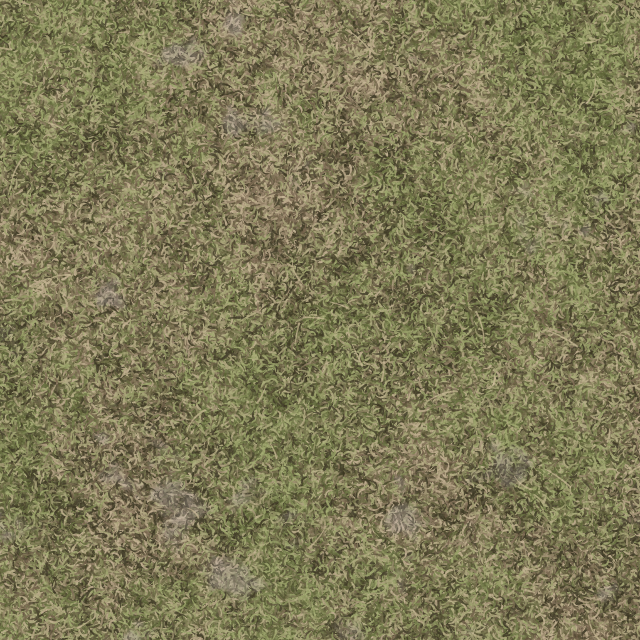
This texture is drawn by a Shadertoy shader. Its source:

```glsl
// Rough meadow turf seen from above: short green and dry blades, bare spots, pale straws
#define BLADE_CELLS 80.0
#define BLADE_LAYERS 9
#define BLADE_LENGTH 0.0085
#define BLADE_WIDTH 0.0014
#define STRAW_CELLS 16.0
#define STRAW_SHARE 0.12
#define PATCH_SCALE 4.5
#define PATCH_CONTRAST 1.5
#define BARE_AMOUNT 0.6
#define GRAIN 0.09

const vec3 SOIL       = vec3(0.27, 0.25, 0.17);
const vec3 GREEN_DARK = vec3(0.39, 0.42, 0.24);
const vec3 GREEN_PALE = vec3(0.61, 0.64, 0.42);
const vec3 DRY_DARK   = vec3(0.48, 0.41, 0.32);
const vec3 DRY_PALE   = vec3(0.74, 0.67, 0.55);
const vec3 BARE_GREY  = vec3(0.65, 0.60, 0.55);
const vec3 STRAW      = vec3(0.78, 0.72, 0.58);

vec3 hash3(vec3 p) {
    p = fract(p * vec3(0.1031, 0.1030, 0.0973));
    p += dot(p, p.yxz + 33.33);
    return fract((p.xxy + p.yxx) * p.zyx);
}

float valueNoise(vec2 p, float seed) {
    vec2 i = floor(p), f = fract(p);
    f = f * f * (3.0 - 2.0 * f);
    float a = hash3(vec3(i, seed)).x;
    float b = hash3(vec3(i + vec2(1, 0), seed)).x;
    float c = hash3(vec3(i + vec2(0, 1), seed)).x;
    float d = hash3(vec3(i + vec2(1, 1), seed)).x;
    return mix(mix(a, b, f.x), mix(c, d, f.x), f.y);
}

float fbm(vec2 p, float seed) {
    float sum = 0.0, amp = 0.5;
    for (int i = 0; i < 5; i++) {
        sum += amp * valueNoise(p, seed + float(i));
        p = mat2(1.6, 1.2, -1.2, 1.6) * p + 7.3;
        amp *= 0.55;
    }
    return sum / 1.06;
}

// Coverage of a slightly bent, tapering blade centred at the origin
float blade(vec2 p, float angle, float halfLength, float width, float bend, float px) {
    vec2 dir = vec2(cos(angle), sin(angle));
    vec2 q = vec2(dot(p, dir), dot(p, vec2(-dir.y, dir.x)));
    float t = q.x / halfLength;
    q.y += bend * halfLength * (t * t - 0.3);
    float halfWidth = width * (1.0 - 0.45 * clamp(t, -1.0, 1.0));
    float d = length(vec2(max(abs(q.x) - halfLength, 0.0), q.y)) - halfWidth;
    return clamp(0.5 - d / px, 0.0, 1.0);
}

// Dark to pale ramp, for any mix of green and dry growth
vec3 turfColor(float tone, float dryness) {
    vec3 dark = mix(GREEN_DARK, DRY_DARK, dryness);
    vec3 pale = mix(GREEN_PALE, DRY_PALE, dryness);
    vec3 low = mix(SOIL, dark, smoothstep(0.0, 0.35, tone));
    return mix(low, pale, smoothstep(0.3, 0.9, tone));
}

void mainImage(out vec4 fragColor, in vec2 fragCoord) {
    float px = 1.0 / iResolution.y;
    vec2 uv = fragCoord * px;

    // Broad patches of growth, tufts and bare ground
    float growth = fbm(uv * PATCH_SCALE, 11.0) - 0.5;
    float tufts = fbm(uv * 24.0, 31.0) - 0.5;
    float dryField = 0.5 + PATCH_CONTRAST * growth + 0.7 * tufts;
    float shade = 0.35 * (fbm(uv * 9.0 + 3.0, 51.0) - 0.5)
                + 0.5 * (fbm(uv * 38.0, 71.0) - 0.5);
    float bareField = fbm(uv * 11.0 + 5.0, 91.0) + 0.25 * growth;
    float bare = BARE_AMOUNT * smoothstep(0.66, 0.8, bareField);

    vec3 col = turfColor(0.25 + shade, dryField);

    // Overlapping blades, in layers from the ground up
    for (int layer = 0; layer < BLADE_LAYERS; layer++) {
        float seed = float(layer) * 3.0 + 1.0;
        vec2 grid = uv * BLADE_CELLS + seed * vec2(0.37, 0.71);
        vec2 home = floor(grid);
        for (int k = 0; k < 9; k++) {
            vec2 cell = home + vec2(k % 3 - 1, k / 3 - 1);
            vec3 place = hash3(vec3(cell, seed));
            vec3 kind = hash3(vec3(cell, seed + 57.0));
            vec2 p = (grid - cell - place.xy) / BLADE_CELLS;
            float cover = blade(p, place.z * 6.2832, BLADE_LENGTH * mix(0.35, 1.0, kind.z),
                                BLADE_WIDTH, place.x - 0.5, px);
            float tone = 0.04 + 0.98 * kind.x + shade;
            float dryness = clamp(dryField + 1.1 * (kind.y - 0.5), 0.0, 1.0);
            col = mix(col, turfColor(tone, dryness), cover * 0.92);
        }
    }

    // Greyish bare spots, broken up by the blades around them
    float light = dot(col, vec3(0.3, 0.6, 0.1));
    col = mix(col, BARE_GREY * (0.45 + light), bare);

    // Sparse long straws
    vec2 grid = uv * STRAW_CELLS;
    for (int k = 0; k < 9; k++) {
        vec2 cell = floor(grid) + vec2(k % 3 - 1, k / 3 - 1);
        vec3 place = hash3(vec3(cell, 131.0));
        vec3 kind = hash3(vec3(cell, 151.0));
        vec2 p = (grid - cell - place.xy) / STRAW_CELLS;
        float cover = blade(p, place.z * 6.2832, mix(0.01, 0.026, kind.y),
                            0.0011, 0.5 * (kind.z - 0.5), px);
        col = mix(col, STRAW, 0.75 * cover * step(kind.x, STRAW_SHARE));
    }

    // Fine grain
    col += GRAIN * (valueNoise(uv * 380.0, 171.0) - 0.5);
    fragColor = vec4(clamp(col, 0.0, 1.0), 1.0);
}
```
